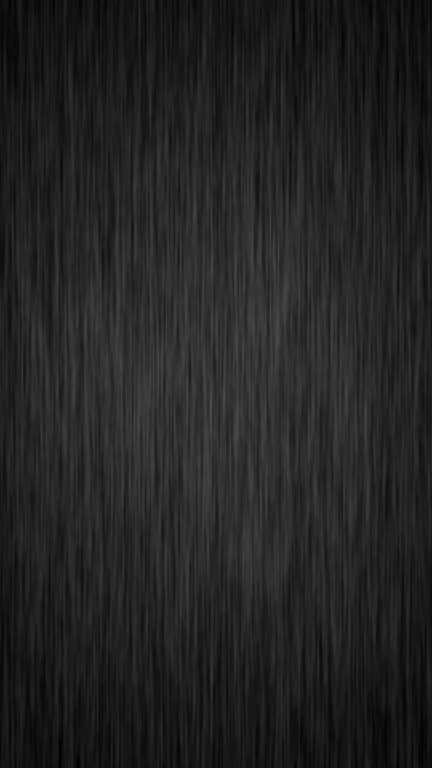
Write a Shadertoy shader that draws this texture.

```glsl
#define GLOW_TONE 0.209
#define EDGE_TONE 0.055
#define GLOW_SHAPE vec2(0.50, 0.73)
#define FINE_COLUMNS 270.0
#define LAYERS 2
#define LAYER_FALLOFF 0.42
#define FINE_WEIGHT 0.72
#define STREAK_BASE 0.036
#define STREAK_GAIN 0.13

const float TAU = 6.2832;

float hash(float n) {
    n = fract(n * 0.1031);
    n *= n + 33.33;
    return fract(n * (n + n));
}

// Tone of one brushed column: a steady part plus long, medium and short strokes
float columnTone(float column, float y) {
    float steady = hash(column + 97.0) * 2.0 - 1.0;
    float phase = hash(column + 1217.0);
    float pace = hash(column + 2431.0);
    float slow = sin(TAU * (phase + y * mix(1.0, 4.0, pace)));
    float medium = sin(TAU * (pace * 7.0 + y * mix(5.0, 12.0, phase)) + slow);
    float quick = sin(TAU * (phase * 13.0 + y * mix(16.0, 34.0, pace)) + 2.0 * medium);
    return 0.6 * steady + 0.75 * slow + 0.55 * medium + 0.22 * quick;
}

// Smooth blend between neighbouring columns
float streaks(float x, float y, float seed) {
    float column = floor(x);
    float blend = smoothstep(0.0, 1.0, x - column);
    column += seed;
    return mix(columnTone(column, y), columnTone(column + 1.0, y), blend);
}

void mainImage(out vec4 fragColor, in vec2 fragCoord) {
    vec2 uv = fragCoord / iResolution.xy;

    // Soft oval light, fading to dark corners
    float distanceFromGlow = length((uv - 0.5) * 2.0 * GLOW_SHAPE);
    float base = mix(GLOW_TONE, EDGE_TONE, smoothstep(0.0, 1.0, distanceFromGlow));

    // Hairlines from fine to broad
    float brushing = 0.0;
    float weight = FINE_WEIGHT;
    float columns = FINE_COLUMNS;
    for (int i = 0; i < LAYERS; i++) {
        brushing += weight * streaks(uv.x * columns, uv.y, float(i) * 613.0);
        weight *= LAYER_FALLOFF;
        columns *= 0.53;
    }

    float tone = base + brushing * (STREAK_BASE + STREAK_GAIN * base);
    fragColor = vec4(vec3(clamp(tone, 0.0, 1.0)), 1.0);
}
```
